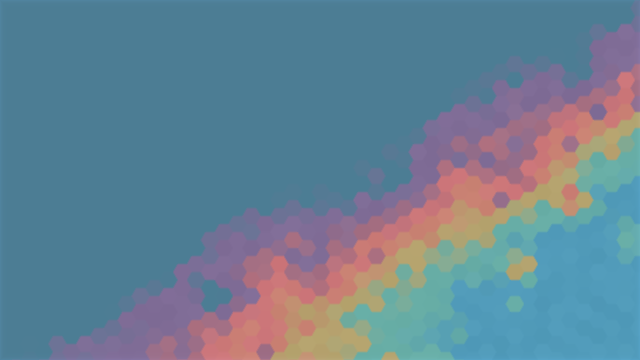
Give the GLSL for this background, as a Shadertoy shader.

```glsl
// Honeycomb mosaic: a diagonal drift of warm and sea-coloured cells over slate blue.

// All lengths are in canvas heights.
const float ROW = 0.04444;             // spacing of cells within a column
const float COLUMN = 0.0385;           // spacing of columns
const float FIRST_COLUMN = 0.0058;     // x of column zero
const float SLOPE = 0.59;              // rise of the drift's upper edge
const float BASE = -0.095;             // height of that edge at x = 0
const float FLOOR_STRETCH = 0.35;      // widening of the bands near the floor
const float FLOOR_FADE = 0.16;
const float JITTER = 0.065;            // depth variation from cell to cell
const float STRAY_SHARE = 0.06;        // cells that stray far from their band
const float STRAY_DEPTH = 0.20;
const float SHADE = 0.022;             // brightness variation of cells

const vec3 SLATE  = vec3(0.298, 0.490, 0.580);
const vec3 PURPLE = vec3(0.500, 0.425, 0.590);
const vec3 MAUVE  = vec3(0.640, 0.435, 0.515);
const vec3 CORAL  = vec3(0.800, 0.460, 0.475);
const vec3 ORANGE = vec3(0.790, 0.510, 0.450);
const vec3 SAND   = vec3(0.710, 0.640, 0.430);
const vec3 SEA    = vec3(0.405, 0.680, 0.650);
const vec3 AZURE  = vec3(0.315, 0.605, 0.725);

// Swells that bend the bands: centre x, centre y, radius, depth change.
const int SWELLS = 12;
const vec4 SWELL[SWELLS] = vec4[](
    vec4(0.69, 0.28, 0.18, 0.085), vec4(0.98, 0.46, 0.07, -0.08),
    vec4(1.25, 0.62, 0.12, 0.06),  vec4(0.87, 0.25, 0.06, -0.10),
    vec4(1.43, 0.76, 0.07, 0.06),  vec4(1.60, 0.81, 0.07, -0.08),
    vec4(1.77, 0.30, 0.10, -0.20), vec4(1.44, 0.51, 0.08, -0.11),
    vec4(0.61, 0.18, 0.06, -0.19), vec4(1.12, 0.48, 0.06, -0.11),
    vec4(1.45, 0.26, 0.04, -0.23), vec4(1.59, 0.45, 0.04, -0.20));

float hash(vec2 p) {
    return fract(sin(dot(p, vec2(127.1, 311.7))) * 43758.5453);
}

// Depth below the upper edge of the drift
float driftDepth(vec2 p) {
    float depth = SLOPE * p.x + BASE - p.y;
    depth *= 1.0 - FLOOR_STRETCH * exp(-p.y / FLOOR_FADE);
    for (int i = 0; i < SWELLS; i++) {
        vec2 offset = (p - SWELL[i].xy) / SWELL[i].z;
        depth += SWELL[i].w * exp(-dot(offset, offset));
    }
    return depth;
}

// Colour bands from the edge inward
vec3 bandColour(float depth) {
    vec3 c = mix(SLATE, PURPLE, smoothstep(-0.045, 0.025, depth));
    c = mix(c, MAUVE,  smoothstep(0.085, 0.135, depth));
    c = mix(c, CORAL,  smoothstep(0.135, 0.180, depth));
    c = mix(c, ORANGE, smoothstep(0.190, 0.235, depth));
    c = mix(c, SAND,   smoothstep(0.245, 0.280, depth));
    c = mix(c, SEA,    smoothstep(0.295, 0.340, depth));
    return mix(c, AZURE, smoothstep(0.385, 0.450, depth));
}

vec3 cellColour(vec2 centre) {
    vec2 id = floor(vec2((centre.x - FIRST_COLUMN) / COLUMN, 2.0 * centre.y / ROW) + 0.5);
    float depth = driftDepth(centre);
    float stray = step(hash(id + 17.0), STRAY_SHARE) * smoothstep(0.0, 0.05, depth);
    depth += JITTER * (hash(id) - 0.5);
    depth += stray * STRAY_DEPTH * (hash(id + 41.0) - 0.65);
    float shade = SHADE * (hash(id + 73.0) - 0.5) * smoothstep(-0.04, 0.05, depth);
    return bandColour(depth) + shade;
}

void mainImage(out vec4 fragColor, in vec2 fragCoord) {
    vec2 p = fragCoord / iResolution.y;
    float pixel = 1.0 / iResolution.y;

    // Two nearest cell centres; odd columns are raised by half a row
    float middle = floor((p.x - FIRST_COLUMN) / COLUMN + 0.5);
    vec2 nearest = vec2(0.0), second = vec2(0.0);
    float d1 = 1e3, d2 = 1e3;
    for (int i = -1; i <= 1; i++) {
        float column = middle + float(i);
        float lift = 0.5 * mod(column, 2.0);
        float row = floor(p.y / ROW - lift);
        for (int j = 0; j <= 1; j++) {
            vec2 centre = vec2(FIRST_COLUMN + column * COLUMN, (row + float(j) + lift) * ROW);
            float d = dot(p - centre, p - centre);
            if (d < d1) {
                d2 = d1; second = nearest;
                d1 = d;  nearest = centre;
            } else if (d < d2) {
                d2 = d;  second = centre;
            }
        }
    }

    // Blend across the shared side of the two cells
    float border = (d2 - d1) / (2.0 * ROW);
    float blend = 0.5 - 0.5 * smoothstep(0.0, pixel, border);
    vec3 colour = mix(cellColour(nearest), cellColour(second), blend);

    // Faint light rim around the canvas
    vec2 size = iResolution.xy / iResolution.y;
    vec2 toRim = min(p, size - p);
    colour += vec3(0.02, 0.03, 0.05) * exp(-min(toRim.x, toRim.y) / 0.006);

    fragColor = vec4(colour, 1.0);
}
```
